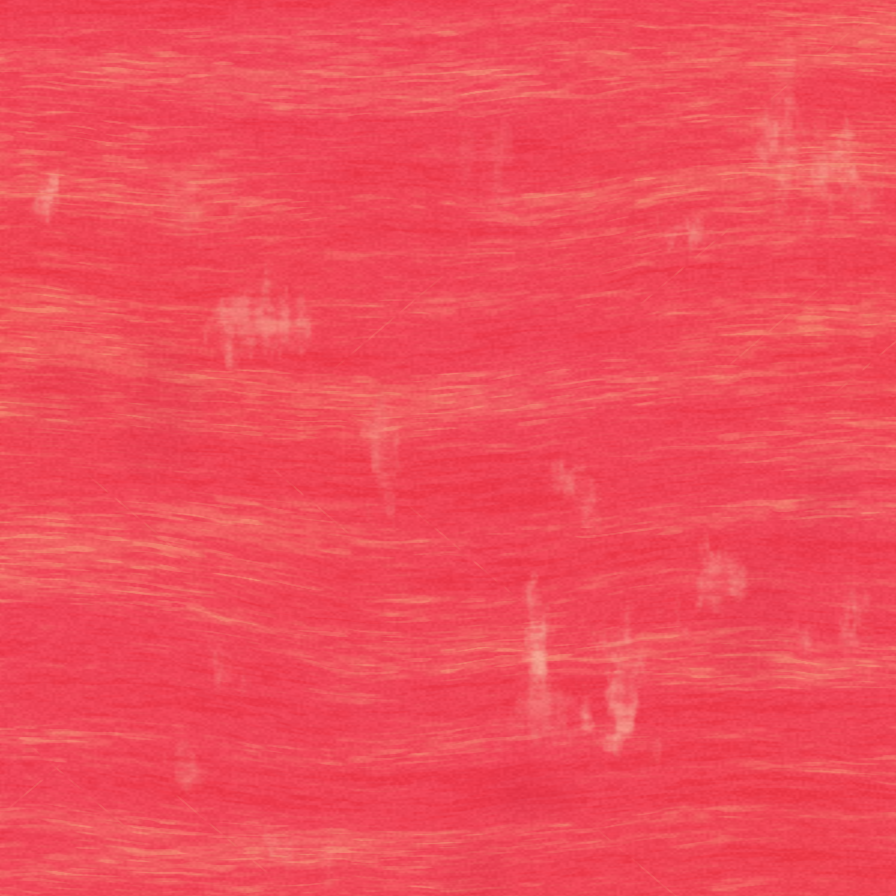
Write a Shadertoy shader that draws this texture.

```glsl
// Red stained wood veneer: warped, stretched noise makes the fine horizontal
// grain, its tone runs through a four colour ramp, and loops scatter pale worn
// scuffs, soft dark stains and faint diagonal scratches on top.

const vec3 DEEP_RED   = vec3(0.932, 0.225, 0.290);
const vec3 BASE_RED   = vec3(0.942, 0.268, 0.338);
const vec3 LIGHT_RED  = vec3(0.950, 0.380, 0.385);
const vec3 PEACH      = vec3(0.955, 0.490, 0.425);
const vec3 WORN_PINK  = vec3(0.960, 0.640, 0.570);
const vec3 STAIN_RED  = vec3(0.850, 0.190, 0.280);

const float TONE_MEAN      = 0.35;  // place on the ramp, 0 deep to 1 peach
const float BAND_CONTRAST  = 0.95;
const float FIBRE_CONTRAST = 0.62;
const float BROAD_CONTRAST = 0.42;
const float FLECK_STRENGTH = 0.34;
const float VEIN_DEPTH     = 0.26;
const float SPECKLE        = 0.045;
const int SCUFFS    = 18;
const int STAINS    = 6;
const int SCRATCHES = 12;

float hash(vec2 p) {
    vec3 q = fract(vec3(p.xyx) * 0.1031);
    q += dot(q, q.yzx + 33.33);
    return fract((q.x + q.y) * q.z);
}

vec2 hash2(float n, float seed) {
    return vec2(hash(vec2(n, seed)), hash(vec2(n, seed + 7.0)));
}

float noise(vec2 p) {
    vec2 i = floor(p), f = fract(p);
    f = f * f * (3.0 - 2.0 * f);
    float low  = mix(hash(i), hash(i + vec2(1, 0)), f.x);
    float high = mix(hash(i + vec2(0, 1)), hash(i + vec2(1, 1)), f.x);
    return mix(low, high, f.y);
}

float fbm(vec2 p) {
    float sum = 0.0, amp = 0.44;
    for (int i = 0; i < 4; i++) {
        sum += amp * noise(p);
        p = p * 2.03 + 17.3;
        amp *= 0.62;
    }
    return sum / 0.987;
}

// Bends the rows gently so that the grain waves and arches
vec2 grainSpace(vec2 p) {
    float bend = 0.050 * (noise(p * vec2(2.3, 3.0) + 4.0) - 0.5)
               + 0.018 * (noise(p * vec2(5.0, 9.0) + 31.0) - 0.5)
               + 0.004 * (noise(p * vec2(24.0, 40.0)) - 0.5);
    return vec2(p.x, p.y + bend);
}

// Position on the colour ramp from bands, fibres, veins and flecks
float grainTone(vec2 p) {
    vec2 g = grainSpace(p);
    float bands = fbm(g * vec2(2.0, 29.0) + 50.0);
    float fibre = 0.45 * noise(g * vec2(18.0, 190.0)) + 0.55 * noise(g * vec2(60.0, 370.0));
    float broad = fbm(p * vec2(2.5, 4.0) + 80.0);
    float ridge = 1.0 - abs(2.0 * noise(g * vec2(2.4, 38.0) + 9.0) - 1.0);
    float vein  = pow(ridge, 9.0) * noise(p * vec2(5.0, 16.0) + 61.0);
    float dash  = smoothstep(0.58, 0.85, noise(g * vec2(32.0, 330.0) + 3.0));
    float fleck = dash * smoothstep(0.44, 0.64, bands + 0.3 * (broad - 0.5));
    return TONE_MEAN + BAND_CONTRAST * (bands - 0.5) + FIBRE_CONTRAST * (fibre - 0.5)
         + BROAD_CONTRAST * (broad - 0.5) + FLECK_STRENGTH * fleck - VEIN_DEPTH * vein;
}

vec3 woodRamp(float t) {
    vec3 c = mix(DEEP_RED, BASE_RED, smoothstep(-0.02, 0.28, t));
    c = mix(c, LIGHT_RED, smoothstep(0.28, 0.74, t));
    return mix(c, PEACH, smoothstep(0.70, 1.05, t));
}

// Pale rubbed patches, taller than wide, with ragged streaky edges
float scuffMask(vec2 p) {
    float ragged = fbm(p * vec2(30.0, 17.0)) - 0.5;
    float streak = 0.6 * noise(p * vec2(110.0, 26.0) + 12.0) + 0.4 * noise(p * vec2(60.0, 240.0));
    float mask = 0.0;
    for (int i = 0; i < SCUFFS; i++) {
        float n = float(i);
        vec2 shape = hash2(n, 21.0);
        vec2 size = mix(vec2(0.015, 0.035), vec2(0.065, 0.080), shape * shape);
        vec2 d = p - hash2(n, 3.0);
        d.x -= d.y * (hash(vec2(n, 44.0)) - 0.3) * 0.6;
        float edge = length(d / size) + 3.2 * ragged;
        float strength = mix(0.18, 0.80, pow(hash(vec2(n, 52.0)), 2.0));
        mask = max(mask, strength * smoothstep(1.05, 0.0, edge));
    }
    return mask * (0.25 + 0.95 * smoothstep(0.2, 0.8, streak));
}

float stainMask(vec2 p) {
    float ragged = fbm(p * 14.0 + 23.0) - 0.5;
    float mask = 0.0;
    for (int i = 0; i < STAINS; i++) {
        float n = float(i);
        vec2 size = mix(vec2(0.04), vec2(0.08, 0.12), hash2(n, 71.0));
        float edge = length((p - hash2(n, 90.0)) / size) + 1.4 * ragged;
        mask = max(mask, mix(0.10, 0.28, hash(vec2(n, 99.0))) * smoothstep(1.1, 0.3, edge));
    }
    return mask;
}

// Hairline diagonals, broken up along their length
float scratchMask(vec2 p, float pixel) {
    float mask = 0.0;
    for (int i = 0; i < SCRATCHES; i++) {
        float n = float(i);
        float side = mod(n, 2.0) * 2.0 - 1.0;
        vec2 dir = normalize(vec2(1.0, 0.85 * side));
        vec2 d = p - hash2(n, 130.0);
        float across = abs(dot(d, vec2(-dir.y, dir.x)));
        float line = 1.0 - smoothstep(0.0003, 0.0006 + pixel, across);
        mask = max(mask, line * smoothstep(0.09, 0.05, abs(dot(d, dir))));
    }
    return mask * smoothstep(0.2, 0.8, noise(p * 120.0));
}

void mainImage(out vec4 fragColor, in vec2 fragCoord) {
    vec2 p = fragCoord / iResolution.y;
    vec3 color = woodRamp(grainTone(p));
    // Slow drift between pinker and more orange reds
    color.b += 0.05 * (fbm(p * vec2(2.0, 3.0) + 140.0) - 0.5);
    color = mix(color, STAIN_RED, stainMask(p));
    color = mix(color, WORN_PINK, scuffMask(p));
    color = mix(color, PEACH, 0.40 * scratchMask(p, 1.0 / iResolution.y));
    // Fine surface speckle
    color += SPECKLE * (noise(p * vec2(300.0, 420.0)) - 0.5);
    fragColor = vec4(clamp(color, 0.0, 1.0), 1.0);
}
```
